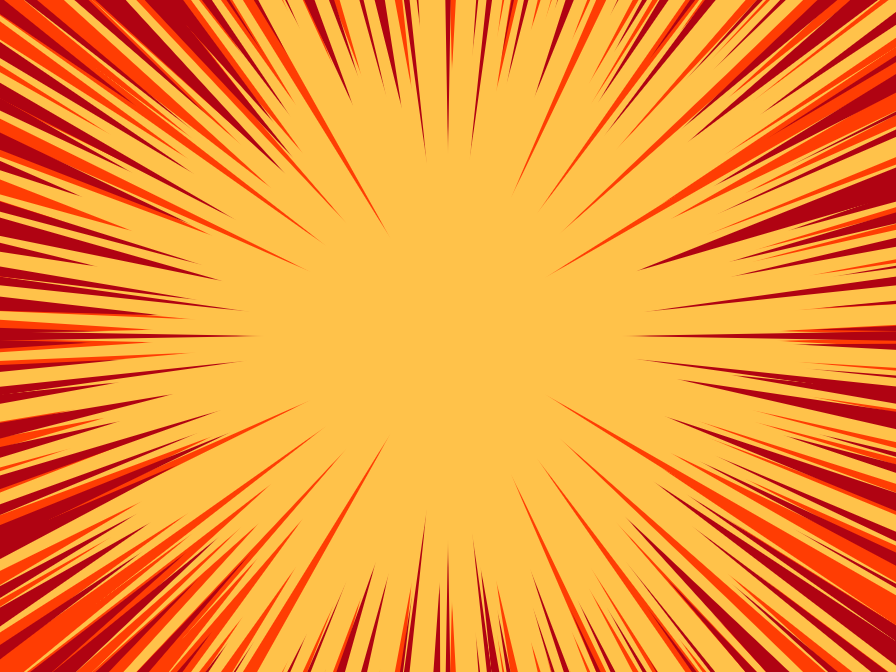
A WebGL 2 fragment shader for this background:

```glsl
#version 300 es
precision highp float;
// Comic speed burst: thin wedges in two reds point at the centre of a flat amber field.
// Scattered wedges come from jittered angular cells; longer lead wedges follow
// regular angle steps. The orange layer is mirrored top to bottom.

uniform vec2 u_resolution;
out vec4 fragColor;

const float TAU = 6.2831853;

float hash(float n) {
    return fract(sin(n * 127.1 + 11.7) * 4375.85);
}

// Coverage of a wedge that starts at radius tip and widens outwards.
float wedge(vec2 p, float angle, float tip, float slope) {
    vec2 dir = vec2(cos(angle), sin(angle));
    float halfWidth = slope * (dot(p, dir) - tip);
    float offAxis = abs(p.x * dir.y - p.y * dir.x);
    float px = 1.0 / u_resolution.y;
    float edge = clamp((halfWidth - offAxis) / px + 0.5, 0.0, 1.0);
    return edge * clamp(2.0 * halfWidth / px, 0.0, 1.0);
}

// One jittered wedge per angular cell, with neighbours to allow overlap.
float scatter(vec2 p, float cells, float seed) {
    float cell = floor(atan(p.y, p.x) / TAU * cells);
    float cover = 0.0;
    for (int i = -2; i <= 2; i++) {
        float id = mod(cell + float(i), cells);
        float angle = (id + 0.15 + 0.7 * hash(id + seed)) / cells * TAU;
        float tip = 0.34 + 0.25 * hash(id * 1.7 + seed + 31.0);
        float slope = mix(0.013, 0.039, hash(id * 2.3 + seed + 67.0));
        slope *= 1.0 + 0.4 * max(0.0, cos(angle - radians(150.0)));
        cover = max(cover, wedge(p, angle, tip, slope));
    }
    return cover;
}

// Long diagonal wedges, four fanned out on each side of the upper half.
float diagonalLeads(vec2 p) {
    float cover = 0.0;
    for (int i = 0; i < 4; i++) {
        float tip = i == 0 ? 0.168 : 0.225;
        float fan = 11.5 * float(i);
        cover = max(cover, wedge(p, radians(31.0 + fan), tip, 0.021));
        cover = max(cover, wedge(p, radians(120.5 + fan), tip, 0.022));
    }
    return cover;
}

// Groups of three long wedges around each axis direction.
float axisLeads(vec2 p) {
    float cover = 0.0;
    for (int i = 0; i < 12; i++) {
        float step3 = float(i % 3) - 1.0;
        float angle = radians(90.0 * float(i / 3) + 7.0 * step3);
        float tip = 0.25 + 0.06 * hash(float(i) + 5.0);
        cover = max(cover, wedge(p, angle, tip, 0.017));
    }
    return cover;
}

void main() {
    vec2 p = (gl_FragCoord.xy - 0.5 * u_resolution) / u_resolution.y;
    vec2 mirrored = vec2(p.x, abs(p.y));

    vec3 amber = vec3(1.0, 0.76, 0.29);
    vec3 orange = vec3(1.0, 0.24, 0.01);
    vec3 crimson = vec3(0.69, 0.01, 0.07);

    float orangeCover = max(scatter(mirrored, 122.0, 3.0), diagonalLeads(mirrored));
    float crimsonCover = max(scatter(p, 116.0, 41.0), axisLeads(p));
    // One heavy wedge on the right, above the axis.
    crimsonCover = max(crimsonCover, wedge(p, radians(19.0), 0.295, 0.048));

    vec3 color = mix(amber, orange, orangeCover);
    color = mix(color, crimson, crimsonCover);
    fragColor = vec4(color, 1.0);
}
```
